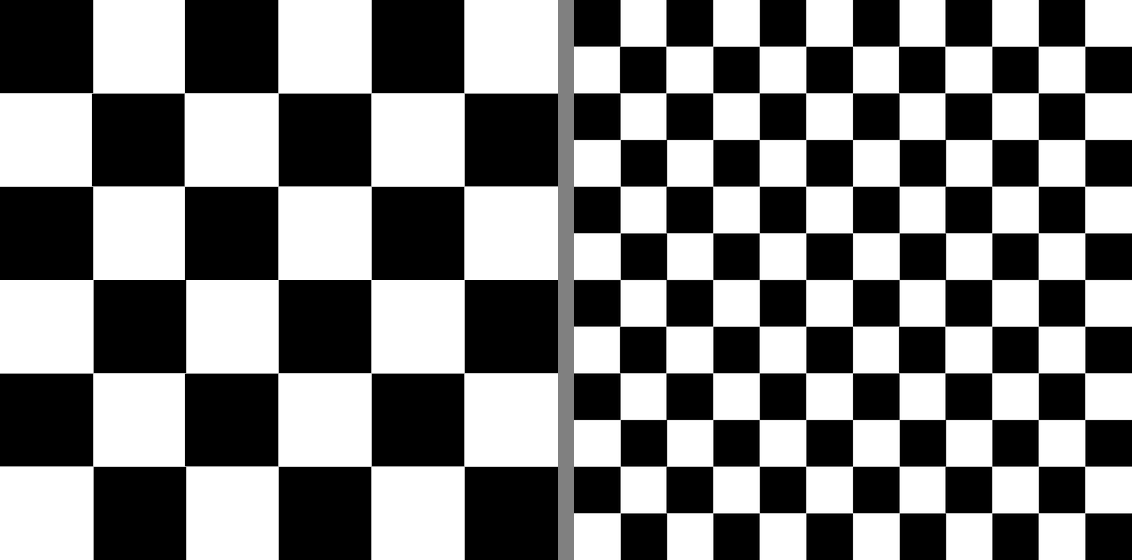
Left, the tile; right, the same tile 2 across and 2 down.
Give the GLSL for this pattern, as a Shadertoy shader.

```glsl
const float CELLS = 6.0;
const vec3 BLACK = vec3(0.0);
const vec3 WHITE = vec3(1.0);

// Sideways slip of a vertical edge, in cells; the outer edge stays fixed so it tiles
float edgeSlip(float edge, float row) {
    if (mod(edge, CELLS) < 0.5) return 0.0;
    if (edge > 2.5) return -0.005;
    bool slipped = edge < 1.5 ? row == 4.0 : (row != 0.0 && row != 2.0);
    return slipped ? -0.012 : 0.004;
}

// Alternating stripes from -1 to 1, box filtered over one pixel
float stripes(float edge, float distanceToEdge, float pixel) {
    float direction = 1.0 - 2.0 * mod(edge, 2.0);
    return direction * clamp(2.0 * distanceToEdge / pixel, -1.0, 1.0);
}

// Share of white at a point of the board
float checker(vec2 p, vec2 pixel) {
    vec2 edge = floor(p + 0.5);
    vec2 offset = p - edge;
    offset.x -= edgeSlip(edge.x, floor(p.y));
    float across = stripes(edge.x, offset.x, pixel.x);
    float down = stripes(edge.y, offset.y, pixel.y);
    return 0.5 + 0.5 * across * down;
}

void mainImage(out vec4 fragColor, in vec2 fragCoord) {
    vec2 p = fragCoord / iResolution.xy * CELLS;
    vec2 pixel = CELLS / iResolution.xy;

    // Blend in linear light, giving the edges a pale grey rim
    float light = pow(checker(p, pixel), 1.0 / 2.2);
    fragColor = vec4(mix(BLACK, WHITE, light), 1.0);
}
```
